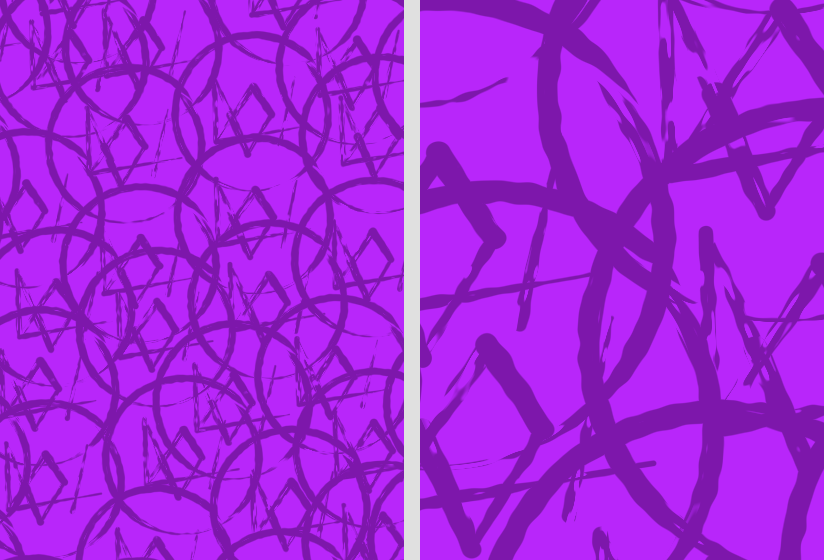
Left, the full canvas; right, a detail of the centre.
Write a Shadertoy shader that draws this pattern.

```glsl
// Overlapping hand-brushed circles, each holding a jagged crown, in dark violet
// on bright purple. One motif is built from tapered, dry-brush strokes and is
// repeated over a staggered, jittered lattice.

const vec3 PURPLE = vec3(0.72, 0.15, 0.98);
const vec3 VIOLET = vec3(0.49, 0.09, 0.67);
const float TAU = 6.2831853;
const float RING_RADIUS = 0.137;  // in canvas heights
const float CELL = 1.36;          // lattice spacing in ring radii

float hash(vec2 p) {
    return fract(sin(dot(p, vec2(127.1, 311.7))) * 43758.5453);
}

float noise(vec2 p) {
    vec2 i = floor(p), f = fract(p);
    f = f * f * (3.0 - 2.0 * f);
    return mix(mix(hash(i), hash(i + vec2(1, 0)), f.x),
               mix(hash(i + vec2(0, 1)), hash(i + vec2(1, 1)), f.x), f.y);
}

// Bristle gaps: positive where the brush ran out of paint
float bristleGap(float along, float across, float dryness, float seed) {
    float grain = noise(vec2(along * 11.0, across * 48.0) + seed);
    return (dryness - grain) * 0.06;
}

// Straight stroke from a to b; half width and dryness run from x to y
float stroke(vec2 p, vec2 a, vec2 b, vec2 width, vec2 dryness, float seed) {
    vec2 ab = b - a, ap = p - a;
    float len = length(ab);
    float t = clamp(dot(ap, ab) / (len * len), 0.0, 1.0);
    float across = (ap.x * ab.y - ap.y * ab.x) / len;
    float d = length(ap - ab * t) - mix(width.x, width.y, t);
    return max(d, bristleGap(t * len, across, mix(dryness.x, dryness.y, t), seed));
}

// One sweep of the ring; turn counts clockwise revolutions from its start
float ringSweep(float radius, float turn, float seed) {
    float thin = smoothstep(0.22, 0.33, turn) * (1.0 - smoothstep(0.42, 0.54, turn));
    float start = smoothstep(0.0, 0.06, turn);
    float tail = 1.0 - smoothstep(1.0, 1.08, turn);
    float width = mix(-0.02, 0.048, start * tail) * (1.0 - 0.74 * thin);
    float path = mix(0.97, 1.04, turn);
    float dryness = max(0.5 * thin, 0.5 * (1.0 - smoothstep(0.0, 0.12, turn)));
    float d = abs(radius - path) - width;
    return max(d, bristleGap(turn * TAU * 0.5, radius, dryness, seed));
}

float ring(vec2 p, float seed) {
    float turn = fract(0.15 - atan(p.y, p.x) / TAU);
    float radius = length(p);
    return min(ringSweep(radius, turn, seed), ringSweep(radius, turn + 1.0, seed));
}

float crown(vec2 p, float seed) {
    vec2 leftTip = vec2(-0.51, 0.50), leftBase = vec2(-0.48, -0.36);
    vec2 peak = vec2(0.0, 0.36), elbow = vec2(0.24, 0.0), valley = vec2(-0.07, -0.52);
    vec2 rightTip = vec2(0.54, 0.48), rightBase = vec2(0.35, -0.38);
    vec2 middle = mix(leftTip, valley, 0.5);

    // Left side and the long diagonal, dry above and loaded below
    float d = stroke(p, leftTip, leftBase, vec2(0.03, 0.036), vec2(0.25, 0.4), seed);
    d = min(d, stroke(p, leftTip, middle, vec2(0.015, 0.04), vec2(0.35, 0.62), seed + 3.0));
    d = min(d, stroke(p, middle, valley, vec2(0.055, 0.042), vec2(0.3, 0.0), seed + 5.0));
    // Central peak
    d = min(d, stroke(p, leftBase, peak, vec2(0.022, 0.045), vec2(0.55, 0.3), seed + 7.0));
    d = min(d, stroke(p, peak, elbow, vec2(0.055, 0.048), vec2(0.0), seed + 9.0));
    d = min(d, stroke(p, elbow, valley, vec2(0.03, 0.02), vec2(0.1, 0.25), seed + 11.0));
    // Right side and base line
    d = min(d, stroke(p, rightTip, rightBase, vec2(0.01, 0.03), vec2(0.3, 0.42), seed + 13.0));
    return min(d, stroke(p, leftBase, vec2(0.72, -0.15), vec2(0.036, 0.007), vec2(0.0, 0.25), seed + 15.0));
}

float motif(vec2 p, float seed) {
    float roughness = (noise(p * 15.0 + seed) - 0.5) * 0.016;
    return min(ring(p, seed), crown(p, seed)) + roughness;
}

// Union of all motifs close enough to reach p
float pattern(vec2 p) {
    float d = 1.0;
    for (int i = -1; i <= 1; i++) {
        float column = floor(p.x / CELL) + float(i);
        float shift = 0.5 * mod(column, 2.0);
        for (int j = -1; j <= 1; j++) {
            vec2 id = vec2(column, floor(p.y / CELL - shift) + float(j));
            vec2 jitter = 0.2 + 0.6 * vec2(hash(id + 4.3), hash(id + 17.9));
            vec2 centre = CELL * (id + vec2(0.0, shift) + jitter);
            d = min(d, motif(p - centre, 40.0 * hash(id + 31.7)));
        }
    }
    return d;
}

void mainImage(out vec4 fragColor, in vec2 fragCoord) {
    float unit = RING_RADIUS * iResolution.y;
    float soft = 0.9 / unit;
    float paint = 1.0 - smoothstep(-soft, soft, pattern(fragCoord / unit));
    fragColor = vec4(mix(PURPLE, VIOLET, paint), 1.0);
}
```
